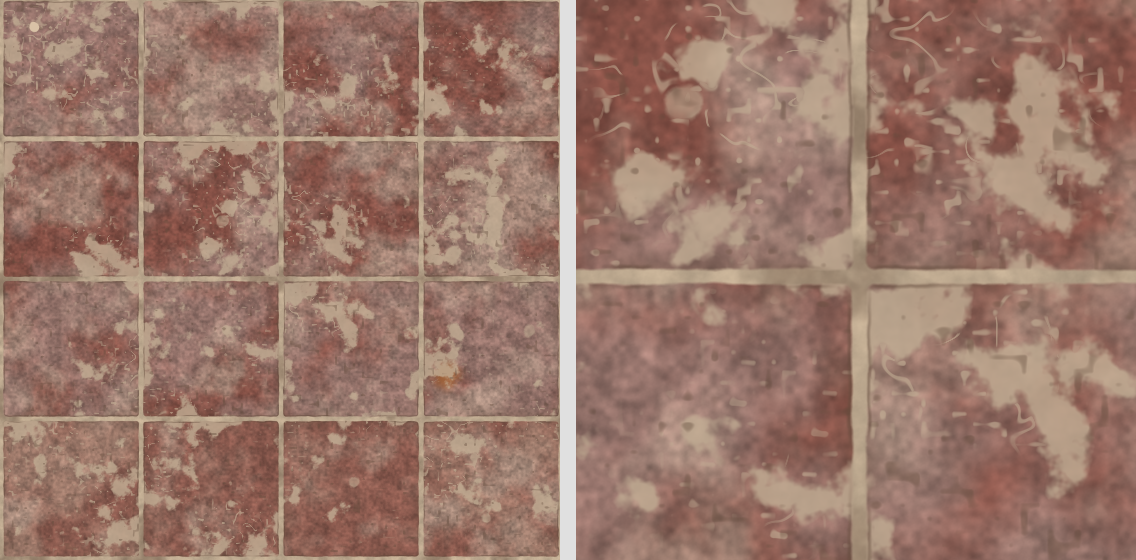
Left, the full canvas; right, a detail of the centre.
Write a three.js fragment shader that draws this texture.

```glsl
// Worn red clay floor tiles, four by four, with sandy grout, dust and mortar stains.
varying vec2 vUv;

const float TILES = 4.0;
const vec2 GRID_OFFSET = vec2(0.002, 0.002);
const float GROUT_HALF = 0.0043;
const float CORNER_RADIUS = 0.005;
const float EDGE_WOBBLE = 0.0030;
const float EDGE_SOFT = 0.0012;
const float SPOT_CHANCE = 0.5;

const vec3 RED = vec3(0.50, 0.30, 0.26);
const vec3 MAUVE = vec3(0.57, 0.44, 0.41);
const vec3 TAN = vec3(0.61, 0.47, 0.40);
const vec3 DUST = vec3(0.67, 0.57, 0.51);
const vec3 MORTAR = vec3(0.76, 0.68, 0.58);
const vec3 GROUT = vec3(0.74, 0.66, 0.56);
const vec3 SOIL = vec3(0.38, 0.29, 0.23);
const vec3 RUST = vec3(0.64, 0.39, 0.21);

const vec2 RUST_CENTER = vec2(0.797, 0.330);
const vec2 PAINT_DOT = vec2(0.061, 0.952);
const float PAINT_RADIUS = 0.009;

float hash(vec2 p) {
  return fract(sin(dot(p, vec2(127.1, 311.7))) * 43758.5453);
}

float noise(vec2 p) {
  vec2 i = floor(p);
  vec2 f = fract(p);
  f = f * f * (3.0 - 2.0 * f);
  return mix(mix(hash(i), hash(i + vec2(1.0, 0.0)), f.x),
             mix(hash(i + vec2(0.0, 1.0)), hash(i + 1.0), f.x), f.y);
}

float fbm(vec2 p) {
  float sum = 0.0;
  float amp = 0.52;
  for (int i = 0; i < 5; i++) {
    sum += amp * noise(p);
    p = mat2(1.6, 1.2, -1.2, 1.6) * p + 3.7;
    amp *= 0.5;
  }
  return sum;
}

// Distance inward from the ragged, slightly rounded tile edge.
float tileInset(vec2 local, vec2 uv) {
  vec2 q = abs(local - 0.5) / TILES - (0.5 / TILES - GROUT_HALF - CORNER_RADIUS);
  float box = length(max(q, 0.0)) + min(max(q.x, q.y), 0.0) - CORNER_RADIUS;
  return -box + EDGE_WOBBLE * (fbm(uv * 60.0) - 0.5);
}

// Fired clay: tone differs per tile, then film, grain and brush marks.
vec3 clay(vec2 p, vec2 id, float inset) {
  float tone = hash(id + 4.3);
  float dusty = hash(id + 8.1);
  float bottomRow = 1.0 - step(0.5, id.y);
  float redness = smoothstep(0.30, 0.70, fbm(p * 11.0) + 0.40 * (tone - 0.45));
  vec3 body = mix(MAUVE, TAN, 0.25 * dusty + 0.6 * bottomRow);
  vec3 color = mix(body, RED, redness * (1.0 - 0.25 * bottomRow));
  float film = smoothstep(0.40, 0.74, fbm(p * 15.0 + 5.0) + 0.20 * (dusty - 0.5));
  color = mix(color, DUST, 0.75 * film);
  float brush = noise(mat2(0.8, 0.6, -0.6, 0.8) * p * vec2(25.0, 160.0));
  float grain = 0.50 * (fbm(p * 75.0) - 0.5) + 0.18 * (noise(p * 240.0) - 0.5);
  color *= 1.02 + grain + 0.06 * (brush - 0.5);
  float grime = exp(-max(inset, 0.0) * 110.0) * smoothstep(0.35, 0.65, fbm(p * 22.0 + 2.0));
  return mix(color, SOIL, 0.35 * grime);
}

// Dried mortar: patches, thin curls, specks and an occasional round spot.
float mortar(vec2 p, vec2 local, vec2 id, float inset) {
  float zone = fbm(p * 8.0 + 31.0);
  float spill = 0.09 * exp(-max(inset, 0.0) * 70.0);
  float patches = smoothstep(0.63, 0.74, fbm(p * 27.0 + 9.0) + 0.5 * (zone - 0.5) + spill);
  vec2 bend = vec2(noise(p * 60.0), noise(p * 60.0 + 17.0));
  float ridge = abs(noise(p * 48.0 + 1.4 * bend) - 0.5);
  float curls = (1.0 - smoothstep(0.02, 0.07, ridge)) * smoothstep(0.52, 0.66, zone)
              * smoothstep(0.40, 0.60, noise(p * 95.0));
  float specks = smoothstep(0.76, 0.92, noise(p * 165.0)) * smoothstep(0.36, 0.62, zone);
  vec2 center = 0.18 + 0.64 * vec2(hash(id + 2.7), hash(id + 6.9));
  float radius = mix(0.010, 0.019, hash(id + 3.1));
  float away = length(local - center) / TILES + 0.010 * (fbm(p * 65.0) - 0.5);
  float spot = (1.0 - smoothstep(radius - 0.004, radius, away)) * step(hash(id + 5.5), SPOT_CHANCE);
  spot *= 0.35 + 0.65 * noise(p * 130.0);
  return max(max(0.80 * patches, 0.60 * curls), max(0.65 * specks, 0.80 * spot));
}

void main() {
  vec2 grid = (vUv - GRID_OFFSET) * TILES;
  vec2 id = floor(grid);
  vec2 local = fract(grid);
  vec2 p = vUv + 9.0 * vec2(hash(id + 0.3), hash(id + 1.9));
  float inset = tileInset(local, vUv);

  vec3 color = clay(p, id, inset);
  float rust = 1.0 - smoothstep(0.008, 0.038, length(vUv - RUST_CENTER));
  color = mix(color, RUST, 0.8 * rust * smoothstep(0.32, 0.60, fbm(vUv * 45.0)));
  color = mix(color, MORTAR, mortar(p, local, id, inset));
  float pits = smoothstep(0.80, 0.95, noise(p * 125.0 + 40.0));
  color = mix(color, SOIL, 0.40 * pits);
  float dot0 = length(vUv - PAINT_DOT) + 0.002 * (noise(vUv * 200.0) - 0.5);
  color = mix(color, MORTAR * 1.12, 1.0 - smoothstep(-EDGE_SOFT, EDGE_SOFT, dot0 - PAINT_RADIUS));

  // Sandy grout with a broken dark line where it meets the clay.
  float seam = 1.0 - smoothstep(0.0, 0.0022, abs(inset - 0.0012));
  color = mix(color, SOIL, 0.45 * seam * smoothstep(0.35, 0.65, noise(vUv * 38.0)));
  vec3 grout = GROUT * (1.0 + 0.30 * (fbm(vUv * 85.0) - 0.5));
  grout = mix(grout, SOIL, 0.40 * smoothstep(0.56, 0.78, fbm(vUv * 18.0 + 7.0)));
  color = mix(grout, color, smoothstep(-EDGE_SOFT, EDGE_SOFT, inset));
  gl_FragColor = vec4(color, 1.0);
}
```
